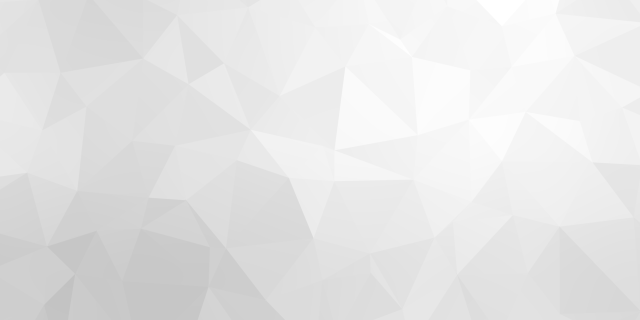
Reproduce this background procedurally as a WebGL 2 fragment shader.

```glsl
#version 300 es
precision highp float;

uniform vec2 u_resolution;
out vec4 outColor;

const float CELL = 0.172;          // mesh spacing, in canvas heights
const float JITTER = 0.86;         // vertex scatter within its cell
const float FACET_CONTRAST = 0.042; // tone range between neighbours
const float FACET_SLOPE = 0.10;    // shading gradient inside a facet
const float FIELD_BLEND = 0.35;    // smooth light kept inside a facet
const float SHADE_LEFT = 0.872;    // tone of the upper left
const float LIGHT_GAIN = 0.108;    // brightening towards the right
const float FLOOR_DROP = 0.092;    // darkening towards the bottom
const float EDGE_DROP = 0.045;     // darkening at the right border
const float CORNER_LIFT = 0.025;   // brightening at the left border
const float TOP_DROP = 0.02;       // darkening along the upper left rim

float hash(vec2 p) {
    vec3 q = fract(vec3(p.xyx) * 0.1031);
    q += dot(q, q.yzx + 33.33);
    return fract((q.x + q.y) * q.z);
}

float cross2(vec2 a, vec2 b) {
    return a.x * b.y - a.y * b.x;
}

// Mesh vertex of a grid cell, in cell units
vec2 meshVertex(vec2 id) {
    vec2 offset = vec2(hash(id + 17.3), hash(id + 71.9)) - 0.5;
    return id + 0.5 + JITTER * offset;
}

// Broad light over the canvas, position in cell units
float lightField(vec2 cellPos) {
    vec2 uv = cellPos * CELL;
    uv.x *= u_resolution.y / u_resolution.x;
    float rise = smoothstep(0.15, 0.7, uv.x);
    float tone = SHADE_LEFT + LIGHT_GAIN * rise;
    tone -= FLOOR_DROP * (1.0 - smoothstep(0.1, 0.6, uv.y));
    tone -= EDGE_DROP * smoothstep(0.84, 1.0, uv.x);
    tone += CORNER_LIFT * (1.0 - smoothstep(0.0, 0.14, uv.x));
    tone -= TOP_DROP * smoothstep(0.8, 1.0, uv.y) * (1.0 - rise);
    return tone;
}

// Signed distance to the line a-b, positive on its left
float edgeDistance(vec2 p, vec2 a, vec2 b) {
    vec2 e = b - a;
    return cross2(e, p - a) / max(length(e), 1e-4);
}

// Returns tone times coverage, and coverage
vec2 facet(vec2 p, vec2 a, vec2 b, vec2 c, vec2 seed, float pixel) {
    float inside = min(edgeDistance(p, a, b),
                       min(edgeDistance(p, b, c), edgeDistance(p, c, a)));
    float coverage = smoothstep(-pixel, pixel, inside);
    vec2 centre = (a + b + c) / 3.0;
    vec2 slope = vec2(hash(seed + 5.1), hash(seed + 9.7)) - 0.5;
    float tone = mix(lightField(centre), lightField(p), FIELD_BLEND);
    tone += FACET_CONTRAST * (hash(seed) - 0.5);
    tone += FACET_SLOPE * CELL * dot(p - centre, slope);
    return vec2(tone, 1.0) * coverage;
}

// Splits one quad of the mesh along its shorter valid diagonal
vec2 quadFacets(vec2 p, vec2 id, float pixel) {
    vec2 a = meshVertex(id);
    vec2 b = meshVertex(id + vec2(1.0, 0.0));
    vec2 c = meshVertex(id + vec2(1.0, 1.0));
    vec2 d = meshVertex(id + vec2(0.0, 1.0));
    bool validAC = min(cross2(b - a, c - a), cross2(c - a, d - a)) > 0.0;
    bool validBD = min(cross2(b - a, d - a), cross2(c - b, d - b)) > 0.0;
    bool splitAC = validAC && (!validBD || distance(a, c) < distance(b, d));
    vec2 seed = id + 131.0;
    if (splitAC) {
        return facet(p, a, b, c, seed, pixel)
             + facet(p, a, c, d, seed + 43.5, pixel);
    }
    return facet(p, a, b, d, seed, pixel)
         + facet(p, b, c, d, seed + 43.5, pixel);
}

void main() {
    vec2 p = gl_FragCoord.xy / (u_resolution.y * CELL);
    float pixel = 0.7 / (u_resolution.y * CELL);
    vec2 cell = floor(p);

    // Blend the facets of the quads that can reach this point
    vec2 sum = vec2(0.0);
    for (int y = -1; y <= 0; y++) {
        for (int x = -1; x <= 0; x++) {
            sum += quadFacets(p, cell + vec2(x, y), pixel);
        }
    }
    float tone = sum.x / max(sum.y, 1e-4);
    outColor = vec4(vec3(clamp(tone, 0.0, 1.0)), 1.0);
}
```
